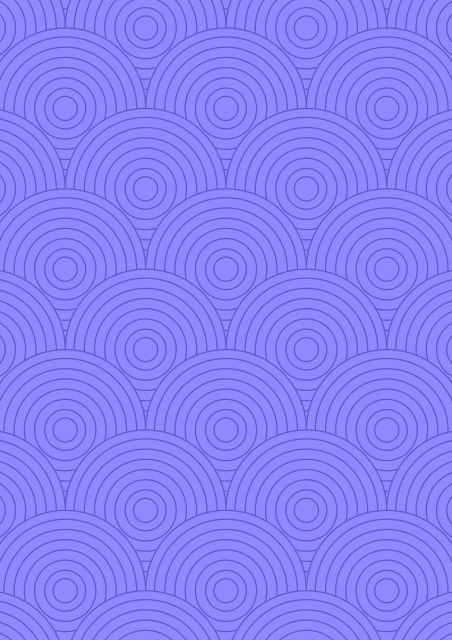
This pattern is drawn by a WebGL 1 fragment shader. Its source:

```glsl
precision highp float;
// Overlapping wave scales: staggered rows of discs, each carrying concentric
// rings, with every lower row laid over the one above it. Each pixel paints
// the nearest disc of three rows, back to front, in units of the disc radius.

uniform vec2 u_resolution;

const vec3 GROUND_COLOR = vec3(0.570, 0.530, 1.000);
const vec3 LINE_COLOR = vec3(0.380, 0.335, 0.820);

const float DISC_RADIUS = 0.1256;           // fraction of canvas height
const vec2 LATTICE_ORIGIN = vec2(0.0, 0.632); // from canvas centre, in radii

// Ring sizes, in disc radii
const float CORE_RADIUS = 0.150;
const float RING_STEP = 0.127;
const float FIRST_RING = 2.0;
const float LAST_RING = 7.0;
const float LINE_WIDTH = 0.0157;

// Antialiased coverage of the region where the signed distance is negative
float coverage(float signedDistance, float pixel) {
  return clamp(0.5 - signedDistance / pixel, 0.0, 1.0);
}

// Distance from radius r to the closest ring: core, even steps or rim
float ringDistance(float r) {
  float ring = clamp(floor(r / RING_STEP + 0.5), FIRST_RING, LAST_RING);
  float d = abs(r - ring * RING_STEP);
  d = min(d, abs(r - CORE_RADIUS));
  return min(d, abs(r - 1.0));
}

// Radius of p about the nearest disc centre in a row; odd rows shift by half
float radiusInRow(vec2 p, float row) {
  float shift = mod(row, 2.0);
  float x = mod(p.x - shift + 1.0, 2.0) - 1.0;
  return length(vec2(x, p.y - row));
}

void main() {
  float pixel = 1.0 / (u_resolution.y * DISC_RADIUS);
  vec2 p = (gl_FragCoord.xy - 0.5 * u_resolution) * pixel - LATTICE_ORIGIN;

  // Each disc hides the lines behind it, then adds its own
  float ink = 0.0;
  float topRow = floor(p.y) + 1.0;
  for (int i = 0; i < 3; i++) {
    float r = radiusInRow(p, topRow - float(i));
    float disc = coverage(r - 1.0, pixel);
    float line = coverage(ringDistance(r) - 0.5 * LINE_WIDTH, pixel);
    ink = max(ink * (1.0 - disc), line);
  }

  gl_FragColor = vec4(mix(GROUND_COLOR, LINE_COLOR, ink), 1.0);
}
```
